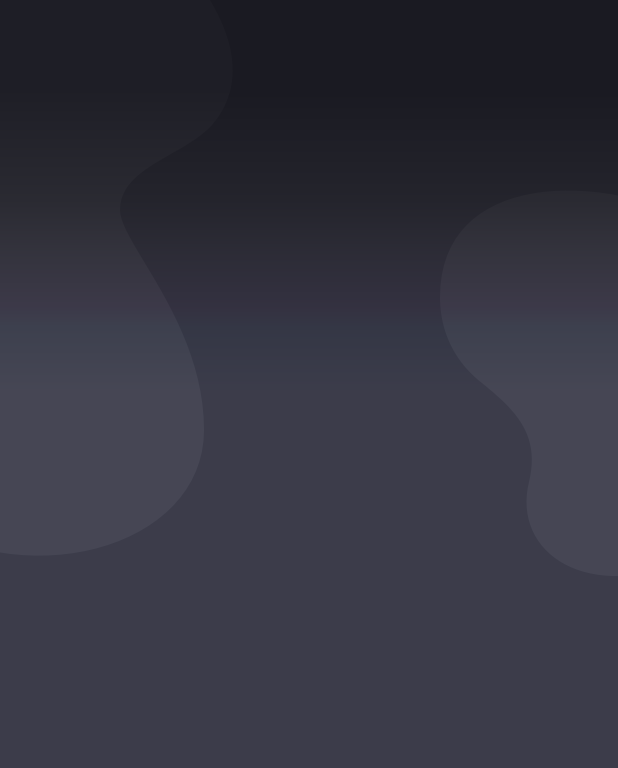
Reproduce this background procedurally as a Shadertoy shader.

```glsl
// A dusk-like vertical gradient from near black to slate, with two pale
// soft-cornered blobs entering from the left and right sides.
// Blob outlines are cubic curves, filled by crossing parity and distance.

// The canvas is laid out on a 618 x 768 grid with y pointing down.
const vec2 GRID = vec2(618.0, 768.0);

// shape.x: nearest squared distance, shape.y: inside sign (-1 is inside)
void addEdge(vec2 p, vec2 a, vec2 b, inout vec2 shape) {
    vec2 ab = b - a, ap = p - a;
    vec2 gap = ap - ab * clamp(dot(ap, ab) / dot(ab, ab), 0.0, 1.0);
    shape.x = min(shape.x, dot(gap, gap));
    // A ray toward the right flips the sign at each crossing
    if ((a.y > p.y) != (b.y > p.y) && ap.x < ab.x * ap.y / ab.y) shape.y = -shape.y;
}

void addCurve(vec2 p, vec2 a, vec2 b, vec2 c, vec2 d, inout vec2 shape) {
    const int STEPS = 24;
    vec2 last = a;
    for (int i = 1; i <= STEPS; i++) {
        float t = float(i) / float(STEPS), s = 1.0 - t;
        vec2 next = s*s*s*a + 3.0*s*s*t*b + 3.0*s*t*t*c + t*t*t*d;
        addEdge(p, last, next, shape);
        last = next;
    }
}

float coverage(vec2 shape, float pixel) {
    return clamp(0.5 - shape.y * sqrt(shape.x) / pixel, 0.0, 1.0);
}

// Left blob: its open side lies beyond the left border
float leftBlob(vec2 p, float pixel) {
    vec2 shape = vec2(1e6, 1.0);
    addCurve(p, vec2(208, -3), vec2(238, 45), vec2(242, 90), vec2(212, 125), shape);
    addCurve(p, vec2(212, 125), vec2(184, 156), vec2(120, 167), vec2(120, 210), shape);
    addCurve(p, vec2(120, 210), vec2(120, 243), vec2(204, 323), vec2(204, 430), shape);
    addCurve(p, vec2(204, 430), vec2(204, 520), vec2(100, 570), vec2(-3, 552), shape);
    return coverage(shape, pixel);
}

// Right blob: closed by a straight edge beyond the right border
float rightBlob(vec2 p, float pixel) {
    vec2 shape = vec2(1e6, 1.0);
    addCurve(p, vec2(621, 196), vec2(530, 178), vec2(440, 203), vec2(440, 297), shape);
    addCurve(p, vec2(440, 297), vec2(440, 331), vec2(454, 359), vec2(477, 379), shape);
    addCurve(p, vec2(477, 379), vec2(513, 408), vec2(541, 432), vec2(529, 482), shape);
    addCurve(p, vec2(529, 482), vec2(516, 535), vec2(555, 578), vec2(621, 576), shape);
    addEdge(p, vec2(621, 576), vec2(621, 196), shape);
    return coverage(shape, pixel);
}

float ramp(float from, float to, float x) {
    return clamp((x - from) / (to - from), 0.0, 1.0);
}

// Night at the top, a violet band, then blue slate
vec3 backdrop(float depth) {
    vec3 color = vec3(0.102, 0.102, 0.133);
    color = mix(color, vec3(0.141, 0.141, 0.173), ramp(0.12, 0.26, depth));
    color = mix(color, vec3(0.172, 0.170, 0.210), ramp(0.26, 0.325, depth));
    color = mix(color, vec3(0.202, 0.192, 0.252), ramp(0.325, 0.40, depth));
    color = mix(color, vec3(0.204, 0.214, 0.270), ramp(0.40, 0.425, depth));
    return mix(color, vec3(0.234, 0.236, 0.292), ramp(0.425, 0.51, depth));
}

void mainImage(out vec4 fragColor, in vec2 fragCoord) {
    vec2 uv = fragCoord / iResolution.xy;
    uv.y = 1.0 - uv.y;
    vec2 p = uv * GRID;
    float pixel = GRID.y / iResolution.y;

    // Blobs lighten the gradient with a slightly warm tint
    float blob = max(leftBlob(p, pixel), rightBlob(p, pixel));
    vec3 color = backdrop(uv.y) * mix(vec3(1.0), vec3(1.17, 1.17, 1.13), blob);
    fragColor = vec4(color, 1.0);
}
```
